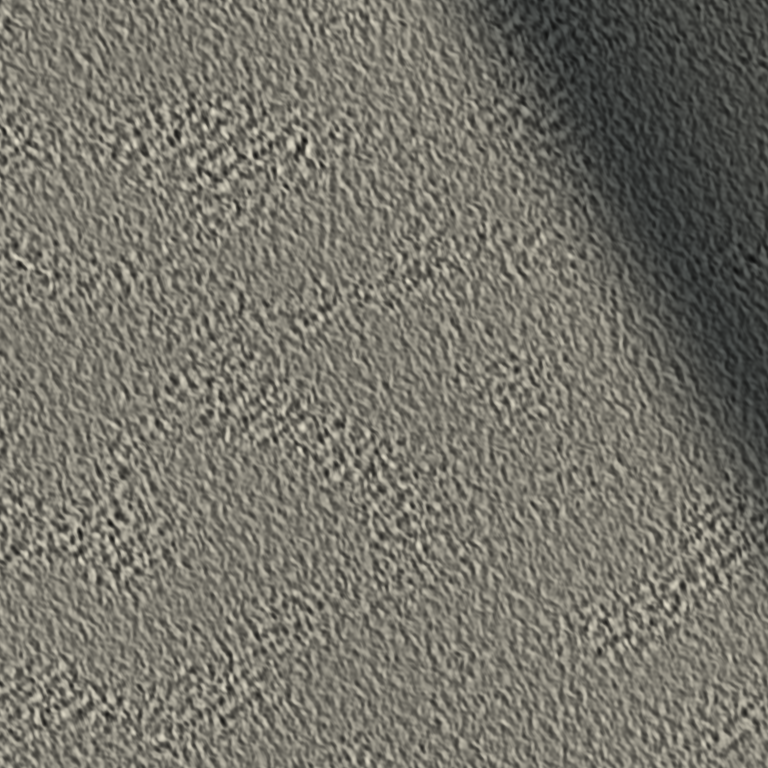
Write a WebGL 1 fragment shader that draws this texture.

```glsl
precision highp float;
// Rough stone plaster in raking light, with a soft shadow across the upper right.
// A height field of stretched gradient noise is embossed along the light
// direction, then tinted by the warm lit stone or the cool shadow.
uniform vec2 u_resolution;

// Sine-free hash: a random gradient for each lattice cell.
vec2 hashGradient(vec2 cell) {
  vec3 p = fract(cell.xyx * vec3(0.1031, 0.1030, 0.0973));
  p += dot(p, p.yzx + 33.33);
  return fract((p.xx + p.yz) * p.zy) * 2.0 - 1.0;
}

float gradientNoise(vec2 p) {
  vec2 cell = floor(p);
  vec2 f = p - cell;
  vec2 w = f * f * f * (f * (f * 6.0 - 15.0) + 10.0);
  float a = dot(hashGradient(cell), f);
  float b = dot(hashGradient(cell + vec2(1.0, 0.0)), f - vec2(1.0, 0.0));
  float c = dot(hashGradient(cell + vec2(0.0, 1.0)), f - vec2(0.0, 1.0));
  float d = dot(hashGradient(cell + 1.0), f - 1.0);
  return mix(mix(a, b, w.x), mix(c, d, w.x), w.y);
}

// x runs across the grain, y along it (steep, leaning to the left).
vec2 grainAxes(vec2 uv) {
  return vec2(dot(uv, vec2(0.88, 0.47)), dot(uv, vec2(-0.47, 0.88)));
}

float grainHeight(vec2 uv) {
  vec2 g = grainAxes(uv);
  g.x += 0.005 * gradientNoise(uv * 38.0 + 7.0);
  float grains = gradientNoise(g * vec2(112.0, 62.0) + 50.0);
  float grit = gradientNoise(g * vec2(190.0, 125.0) + 90.0);
  return grains + 0.5 * grit;
}

// Broader dents and short ridges that rise to the right.
float dentHeight(vec2 uv) {
  vec2 q = vec2(dot(uv, vec2(0.77, 0.64)), dot(uv, vec2(-0.64, 0.77)));
  return gradientNoise(q * vec2(44.0, 78.0) + 130.0);
}

void main() {
  vec2 uv = gl_FragCoord.xy / min(u_resolution.x, u_resolution.y);

  // Emboss: the slope along the light direction brightens or darkens.
  vec2 grainStep = vec2(0.0021, 0.0011);
  vec2 dentStep = vec2(0.0026, -0.0022);
  float grain = grainHeight(uv + grainStep) - grainHeight(uv - grainStep);
  float dent = dentHeight(uv + dentStep) - dentHeight(uv - dentStep);

  // Rough patches, more frequent towards the left edge.
  float patchNoise = gradientNoise(uv * vec2(5.0, 8.0) + 20.0);
  float rough = smoothstep(-0.05, 0.4, patchNoise + 0.18 * (1.0 - uv.x));
  float relief = grain * (0.88 + 0.3 * rough) + dent * (0.15 + 0.75 * rough);
  relief += 0.12 * gradientNoise(uv * 60.0 + 200.0);

  // Diagonal shadow: darkest just inside its blurred edge.
  float inside = dot(uv - vec2(0.61, 1.0), vec2(0.867, 0.497));
  inside += 0.015 * gradientNoise(uv * 6.0 + 3.0);
  float shadow = smoothstep(-0.09, 0.08, inside);
  vec3 shadowStone = mix(vec3(0.215, 0.225, 0.22), vec3(0.28, 0.285, 0.27),
                         smoothstep(0.06, 0.3, inside));
  vec3 litStone = vec3(0.495, 0.483, 0.442);
  litStone *= 1.0 + 0.06 * gradientNoise(uv * 3.0 + 11.0);

  // Soft limit keeps pits and highlights from clipping.
  float shade = 1.0 + 0.72 * relief * 1.35 / (1.0 + 0.45 * abs(relief));
  vec3 color = mix(litStone, shadowStone, shadow) * shade;
  gl_FragColor = vec4(clamp(color, 0.0, 1.0), 1.0);
}
```
